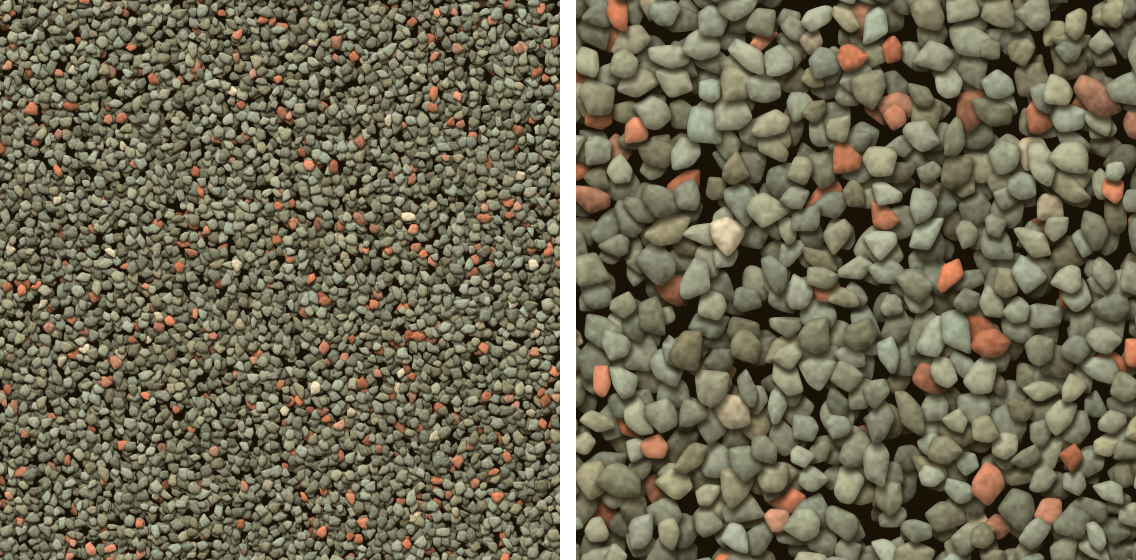
Left: the whole. Right: its middle third, enlarged.
Give the GLSL for this texture, as a Shadertoy shader.

```glsl
// Fine crushed gravel: grey-green chips with scattered terracotta and cream ones.
// Layers of jittered cells each hold one rounded polygon stone, painted from the
// bottom up with a soft cast shadow, facet shading and a grainy surface.

#define CELLS 46.0        // stones across the canvas, per layer
#define LAYERS 3
#define SIDES 6
#define FACET_POWER 9.0   // higher gives sharper corners
#define SIZE_MIN 0.30     // stone radius in cells
#define SIZE_MAX 0.49
#define RED_SHARE 0.075
#define CREAM_SHARE 0.014
#define SHADOW 0.72
#define GRAIN 0.30        // strength of the surface speckle
#define LIGHT_DIR vec2(-0.30, 0.95)

const float TAU = 6.2832;
const vec3 GAP   = vec3(0.095, 0.070, 0.025);
const vec3 GREEN = vec3(0.700, 0.705, 0.595);
const vec3 OLIVE = vec3(0.700, 0.660, 0.510);
const vec3 RED   = vec3(0.900, 0.550, 0.390);
const vec3 PINK  = vec3(0.920, 0.690, 0.560);
const vec3 CREAM = vec3(0.950, 0.880, 0.720);

// Sine-free hash: three random values from three coordinates
vec3 hash3(vec3 p) {
    p = fract(p * vec3(0.1031, 0.1030, 0.0973));
    p += dot(p, p.yxz + 33.33);
    return fract((p.xxy + p.yxx) * p.zyx);
}

float valueNoise(vec2 p) {
    vec2 i = floor(p), f = fract(p);
    f = f * f * (3.0 - 2.0 * f);
    float a = hash3(vec3(i, 7.0)).x;
    float b = hash3(vec3(i + vec2(1, 0), 7.0)).x;
    float c = hash3(vec3(i + vec2(0, 1), 7.0)).x;
    float d = hash3(vec3(i + vec2(1, 1), 7.0)).x;
    return mix(mix(a, b, f.x), mix(c, d, f.x), f.y);
}

// Rounded polygon: x is 0 at the centre and 1 on the rim, yz is the outward slope
vec3 stoneShape(vec2 p, vec3 id) {
    float sum = 1e-6;
    vec2 slope = vec2(0.0);
    for (int i = 0; i < SIDES; i++) {
        vec3 rnd = hash3(id + vec3(0.0, 0.0, 11.0 + float(i)));
        float angle = (float(i) + 0.8 * (rnd.x - 0.5)) * TAU / float(SIDES);
        vec2 dir = vec2(cos(angle), sin(angle)) / mix(0.80, 1.18, rnd.y);
        float t = max(dot(p, dir), 0.0);
        float w = pow(t, FACET_POWER - 1.0);
        sum += w * t;
        slope += w * dir;
    }
    return vec3(pow(sum, 1.0 / FACET_POWER), slope / (length(slope) + 1e-6));
}

vec3 stoneColour(vec3 rnd) {
    if (rnd.x < RED_SHARE) return mix(RED, PINK, rnd.y * rnd.y);
    if (rnd.x < RED_SHARE + CREAM_SHARE) return CREAM;
    return mix(GREEN, OLIVE, rnd.y * rnd.y) + vec3(-0.03, 0.0, 0.01) * rnd.z;
}

// Paints the stone of one cell, with its shadow, over the colour so far
vec3 paintStone(vec3 col, vec2 p, vec3 id, float level, float speckle, float pixel) {
    vec3 place = hash3(id), form = hash3(id + 101.3), tint = hash3(id + 211.7);
    p -= id.xy + 0.5 + 0.75 * (place.xy - 0.5);
    if (dot(p, p) > 1.2) return col;

    float radius = mix(SIZE_MIN, SIZE_MAX, place.z);
    float stretch = sqrt(mix(1.0, 1.75, form.x * form.x));
    float angle = form.y * TAU;
    mat2 turn = mat2(cos(angle), sin(angle), -sin(angle), cos(angle));
    vec2 scale = radius * vec2(stretch, 1.0 / stretch);

    vec2 shadowPos = turn * (p + 0.13 * LIGHT_DIR) / scale;
    float shade = 1.0 - smoothstep(0.75, 1.35, stoneShape(shadowPos, id).x);
    col = mix(col, GAP, SHADOW * shade);

    vec3 shape = stoneShape(turn * p / scale, id);
    vec2 slope = normalize(shape.yz / scale * turn + 1e-5);
    float tilt = dot(slope, LIGHT_DIR) * smoothstep(0.1, 0.95, shape.x);
    float light = 0.80 + 0.26 * tilt + 0.36 * (form.z - 0.5);
    light *= 1.0 - 0.32 * pow(min(shape.x, 1.0), 5.0);
    light = level * light + GRAIN * (speckle - 0.5);

    float soft = max(0.75 * pixel / radius, 0.04);
    float cover = 1.0 - smoothstep(1.0 - soft, 1.0 + soft, shape.x);
    return mix(col, mix(GAP, stoneColour(tint), clamp(light, 0.0, 1.12)), cover);
}

void mainImage(out vec4 fragColor, in vec2 fragCoord) {
    float pixel = CELLS / iResolution.y;
    vec2 pos = fragCoord * pixel;
    float speckle = 0.5 * valueNoise(pos * 4.0) + 0.5 * valueNoise(pos * 9.0 + 31.0);

    vec3 col = GAP;
    for (int layer = 0; layer < LAYERS; layer++) {
        float depth = float(layer);
        float level = mix(0.74, 1.03, depth / float(LAYERS - 1));
        vec2 p = pos + vec2(0.37, 0.61) * depth + 5.0;
        vec2 cell = floor(p);
        for (int j = -1; j <= 1; j++)
            for (int i = -1; i <= 1; i++) {
                vec3 id = vec3(cell + vec2(i, j), 37.0 * depth + 3.0);
                col = paintStone(col, p, id, level, speckle, pixel);
            }
    }
    fragColor = vec4(col, 1.0);
}
```
